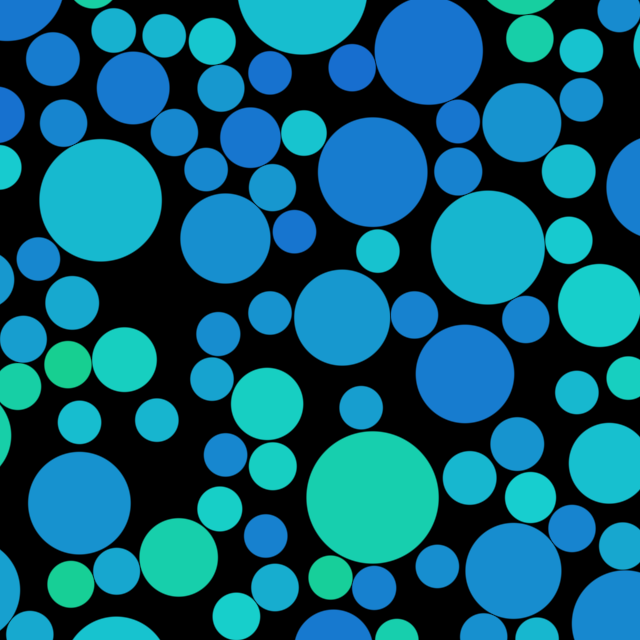
A Shadertoy shader for this pattern:

```glsl
// Scattered, non-overlapping discs in blue, cyan and green on black.

const float LARGE_CELL = 0.215;
const vec2 SMALL_CELL = vec2(0.092, 0.0797);
const float MIN_RADIUS = 0.034;
const float MAX_RADIUS = 0.042;

vec3 nearbyLarge[9];

vec3 hash(vec2 p) {
    vec3 q = fract(p.xyx * vec3(0.1031, 0.1030, 0.0973));
    q += dot(q, q.yxz + 33.33);
    return fract((q.xxy + q.yzz) * q.zyx);
}

float valueNoise(vec2 p) {
    vec2 i = floor(p), f = smoothstep(0.0, 1.0, fract(p));
    vec2 e = vec2(0, 1);
    return mix(mix(hash(i).x, hash(i + e.yx).x, f.x),
               mix(hash(i + e).x, hash(i + e.yy).x, f.x), f.y);
}

// Hue runs from blue through cyan to green, drifting slowly over the canvas.
vec3 discColor(vec2 center) {
    float grain = hash(floor(center * 900.0)).y;
    float u = smoothstep(0.1, 0.9, mix(grain, valueNoise(center * 3.0 + 20.0), 0.45));
    float hue = 3.53 - 0.95 * (0.55 * u + 0.45 * pow(u, 6.0));
    return 0.09 + 0.72 * clamp(abs(mod(hue + vec3(0, 4, 2), 6.0) - 3.0) - 1.0, 0.0, 1.0);
}

// Large disc around p, one per cell, in rows shifted at random.
// Center in xy, radius in z.
vec3 largeDisc(vec2 p, vec2 offset) {
    float row = floor(p.y / LARGE_CELL) + offset.y;
    float shift = hash(vec2(row, 3.0)).x;
    vec2 cell = vec2(floor(p.x / LARGE_CELL - shift) + offset.x, row);
    vec3 h = hash(cell + 9.0);
    float radius = 0.044 + 0.062 * h.z * sqrt(h.z);
    vec2 middle = (cell + 0.5 + vec2(shift, 0)) * LARGE_CELL;
    return vec3(middle + (h.xy - 0.5) * (LARGE_CELL - 2.0 * radius), radius);
}

// Center of a small disc: a jittered, staggered grid, pushed off large discs.
// Spots buried too deep are sent far away.
vec2 smallSpot(vec2 cell) {
    vec2 spot = (cell + 0.5 + vec2(0.5 * mod(cell.y, 2.0), 0)) * SMALL_CELL;
    spot += (hash(cell).xy - 0.5) * 0.038;
    for (int k = 0; k < 9; k++) {
        vec2 away = spot - nearbyLarge[k].xy;
        float reach = nearbyLarge[k].z + 0.038;
        float squared = dot(away, away);
        if (squared < reach * reach) {
            float dist = sqrt(squared);
            if (reach - dist > 0.036) return vec2(-99.0);
            spot += away * (reach / dist - 1.0);
        }
    }
    return spot;
}

// Radius that keeps clear of all neighbours, or zero if there is no room.
float smallRadius(vec2 cell, vec2 spot) {
    float radius = MAX_RADIUS;
    for (int k = 0; k < 9; k++)
        radius = min(radius, distance(spot, nearbyLarge[k].xy) - nearbyLarge[k].z - 0.001);
    if (radius < MIN_RADIUS) return 0.0;

    float rank = hash(cell).z;
    for (int k = 0; k < 9; k++) {
        if (k == 4) continue;
        vec2 other = cell + vec2(k % 3 - 1, k / 3 - 1);
        float room = 0.5 * distance(spot, smallSpot(other)) - 0.0005;
        if (room < MIN_RADIUS && hash(other).z > rank) return 0.0;
        radius = min(radius, max(room, MIN_RADIUS));
    }
    return radius;
}

void mainImage(out vec4 fragColor, in vec2 fragCoord) {
    float pixel = 1.0 / iResolution.y;
    vec2 p = mat2(0.88, 0.475, -0.475, 0.88) * (fragCoord * pixel) + 2.0;
    float edge = 1.0;
    vec2 center = vec2(0);

    // Large discs
    for (int k = 0; k < 9; k++) {
        vec3 disc = largeDisc(p, vec2(k % 3 - 1, k / 3 - 1));
        nearbyLarge[k] = disc;
        float d = distance(p, disc.xy) - disc.z;
        if (d < edge) { edge = d; center = disc.xy; }
    }

    // Small discs in the space between
    if (edge > -pixel) {
        float row = floor(p.y / SMALL_CELL.y);
        for (int k = 0; k < 9; k++) {
            float y = row + float(k / 3 - 1);
            float x = floor(p.x / SMALL_CELL.x - 0.5 * mod(y, 2.0)) + float(k % 3 - 1);
            vec2 spot = smallSpot(vec2(x, y));
            float d = distance(p, spot);
            if (d > MAX_RADIUS + pixel) continue;
            float radius = smallRadius(vec2(x, y), spot);
            if (radius > 0.0 && d - radius < edge) { edge = d - radius; center = spot; }
        }
    }

    float cover = 1.0 - smoothstep(-pixel, pixel, edge);
    fragColor = vec4(cover > 0.0 ? cover * discColor(center) : vec3(0), 1);
}
```
